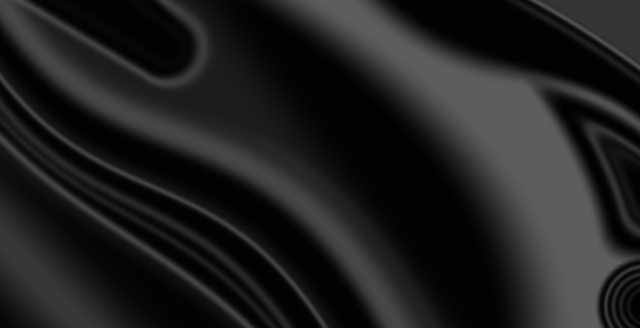
Write a WebGL 2 fragment shader that draws this background.

```glsl
#version 300 es
precision highp float;
// Dark liquid silk: soft grey folds and thin highlights flowing down to the right.
uniform vec2 u_resolution;
out vec4 outColor;

// Canvas space: x runs right, y runs down from the top edge.
const vec2 CANVAS = vec2(7.68, 3.94);

// Fold curves as cubic coefficients of y(x); SHEET_LEFT is x(y).
const vec4 MID_FOLD = vec4(0.50, 1.323, -0.469, 0.0787);
const vec4 THREAD_TOP = vec4(0.92, 1.292, -0.468, 0.0859);
const vec4 THREAD_MID = vec4(1.25, 1.224, -0.446, 0.0918);
const vec4 THREAD_LOW = vec4(1.65, 1.003, -0.220, 0.0467);
const vec4 SHEET_LEFT = vec4(3.10, 1.609, -0.240, 0.008);
const vec4 SHEET_TOP = vec4(0.0, 0.898, -0.376, 0.078);
const vec4 RIM = vec4(0.0, 0.55, 0.07, 0.0);
const float SHEET_TOP_X = 4.7;
const float RIM_X = 6.4;

// Grey levels
const float BLACK = 0.008;
const float VEIL = 0.10;
const float MID_GREY = 0.17;
const float SHEET_GREY = 0.355;
const float CORNER_GREY = 0.20;
const float GLOW_GREY = 0.21;

// Dark tongue, pocket and ripple
const vec2 TONGUE_TIP = vec2(2.0, 0.57);
const vec2 TONGUE_AXIS = vec2(0.783, 0.622);
const float TONGUE_RADIUS = 0.42;
const float TONGUE_FLARE = 0.13;
const float POCKET_FLOOR = 3.06;
const vec2 RIPPLE_CENTER = vec2(7.75, 3.68);
const float RIPPLE_RADIUS = 0.58;

float cubic(vec4 k, float x) {
  return k.x + x * (k.y + x * (k.z + x * k.w));
}

// Approximate signed distance to a cubic curve, positive below it
float curveDistance(vec4 k, vec2 p) {
  float slope = k.y + p.x * (2.0 * k.z + 3.0 * k.w * p.x);
  return (p.y - cubic(k, p.x)) / sqrt(1.0 + slope * slope);
}

// Soft highlight of a given half width
float ridge(float d, float width) {
  float t = d / width;
  return exp(-t * t);
}

float softMin(float a, float b, float k) {
  float h = max(k - abs(a - b), 0.0) / k;
  return min(a, b) - 0.25 * h * h * k;
}

// Signed distance to the flared tongue, negative inside
float tongueDistance(vec2 p) {
  vec2 w = p - TONGUE_TIP;
  float along = max(-dot(w, TONGUE_AXIS), 0.0);
  float lower = smoothstep(-0.2, 0.4, w.y * TONGUE_AXIS.x - w.x * TONGUE_AXIS.y);
  return length(w + TONGUE_AXIS * along) - TONGUE_RADIUS - TONGUE_FLARE * along * lower;
}

// Middle fold, its veil and the tongue cut into it
float middleFolds(vec2 p) {
  float d = -curveDistance(MID_FOLD, p);
  float veil = VEIL * smoothstep(0.0, 0.25, d);
  veil *= 1.0 - smoothstep(-0.55, 0.4, p.x - 2.55 - 0.73 * p.y);
  float fold = MID_GREY * ridge(d - 0.31, 0.19) * smoothstep(-0.02, 0.2, d);
  float echo = 0.035 * ridge(d - 0.62, 0.07) * smoothstep(2.2, 3.8, p.x);
  float e = tongueDistance(p);
  float right = smoothstep(1.7, 2.4, p.x);
  float outside = smoothstep(-0.12, 0.06, e);
  float outline = mix(0.17, 0.14, right) * ridge(e, mix(0.05, 0.1, right));
  float sheen = 0.02 * ridge(e + 0.22, 0.06);
  return (veil + fold + echo) * outside + outline + sheen;
}

// Thin threads and the broad glow at the lower left
float lowerThreads(vec2 p) {
  float top = curveDistance(THREAD_TOP, p);
  float mid = curveDistance(THREAD_MID, p);
  float low = curveDistance(THREAD_LOW, p);
  float g = 0.21 * ridge(top, 0.035) + 0.06 * ridge(top + 0.06, 0.09);
  g += 0.15 * ridge(mid, 0.06) + 0.11 * ridge(mix(mid, low, 0.42), 0.045);
  g += 0.22 * ridge(low, 0.05) + 0.05 * ridge(low - 0.08, 0.12);
  float glow = (p.y - 1.9 - 1.07 * p.x) / 1.465;
  return g + GLOW_GREY * ridge(glow - 0.65, 0.45);
}

// Wide bright sheet with the layered pocket and ripple at its right side
float brightSheet(vec2 p) {
  vec2 q = p - vec2(SHEET_TOP_X, 0.0);
  float top = curveDistance(SHEET_TOP, q);
  float sharp = smoothstep(5.5, 7.4, p.x);
  float g = smoothstep(-0.3, 0.75, p.x - cubic(SHEET_LEFT, p.y));
  g *= SHEET_GREY * smoothstep(-0.06, mix(0.34, 0.12, sharp), top);
  g += 0.05 * sharp * ridge(top - 0.12, 0.07);

  float s = p.y - 1.1;
  float wall = 0.85 * (p.x - 6.48 - 0.72 * s + 0.15 * s * s);
  float roof = 0.9 * (p.y - cubic(SHEET_TOP, q.x) - 0.22);
  float depth = softMin(softMin(wall, roof + 0.04, 0.2), POCKET_FLOOR - p.y, 0.3);
  g *= 1.0 - smoothstep(-0.12, 0.1, depth);
  g += 0.19 * ridge(depth - 0.23, 0.05) + 0.07 * ridge(depth - 0.35, 0.05);

  float r = length(p - RIPPLE_CENTER);
  g *= smoothstep(-0.06, 0.04, r - RIPPLE_RADIUS);
  for (int i = 0; i < 4; i++) {
    float k = float(i);
    g += (0.22 - 0.05 * k) * ridge(r - 0.48 + 0.09 * k, 0.026);
  }
  return g;
}

// Lit rim and grey corner at the upper right
float cornerRim(vec2 p) {
  float d = curveDistance(RIM, p - vec2(RIM_X, 0.0));
  float right = smoothstep(5.6, 6.4, p.x);
  float corner = CORNER_GREY * (1.0 - smoothstep(-0.08, 0.02, d));
  float lines = 0.28 * ridge(d, 0.032) + 0.11 * ridge(d - 0.12, 0.045);
  return right * (corner + lines);
}

void main() {
  vec2 uv = gl_FragCoord.xy / u_resolution;
  vec2 p = vec2(uv.x, 1.0 - uv.y) * CANVAS;
  float grey = BLACK + middleFolds(p) + lowerThreads(p) + brightSheet(p) + cornerRim(p);
  outColor = vec4(vec3(clamp(grey, 0.0, 1.0)), 1.0);
}
```
